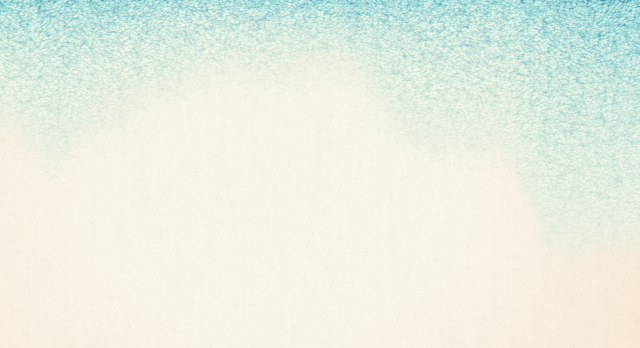
Write a Shadertoy shader that draws this background.

```glsl
// Aged cream paper with a grainy turquoise watercolour wash falling from the top.
const vec3 PAPER_CREAM = vec3(0.968, 0.957, 0.905);
const vec3 PAPER_PEACH = vec3(0.970, 0.905, 0.835);
const vec3 WASH_PALE = vec3(0.905, 0.932, 0.880);
const vec3 WASH_MID = vec3(0.770, 0.890, 0.855);
const vec3 WASH_TEAL = vec3(0.610, 0.840, 0.840);
const vec3 WASH_DEEP = vec3(0.300, 0.630, 0.750);
const vec3 GRAIN_TINT = vec3(0.20, 0.12, 0.09);
const float GRAIN_CELLS = 150.0;   // cells per canvas height
const float GRAIN_STRENGTH = 0.60;
const float TOOTH_STRENGTH = 0.020;
const float EDGE_SOFTNESS = 0.080;
const int SCRATCH_COUNT = 36;
const float SCRATCH_WIDTH = 0.0028;
const float SCRATCH_STRENGTH = 0.40;

vec2 hash2(vec2 p) {
    vec3 q = fract(p.xyx * vec3(0.1031, 0.1030, 0.0973));
    q += dot(q, q.yzx + 33.33);
    return fract((q.xx + q.yz) * q.zy);
}

// Distance to the nearest scattered point, centred near zero
float cellular(vec2 p) {
    vec2 cell = floor(p), local = fract(p);
    float nearest = 2.0;
    for (int y = -1; y <= 1; y++)
    for (int x = -1; x <= 1; x++) {
        vec2 o = vec2(x, y);
        vec2 d = o + hash2(cell + o) - local;
        nearest = min(nearest, dot(d, d));
    }
    return sqrt(nearest) - 0.48;
}

// Warped sine layers, roughly -1 to 1
float blotches(vec2 p) {
    float sum = 0.0, amplitude = 0.5;
    for (int i = 0; i < 6; i++) {
        p += 0.6 * sin(p.yx * 1.3 + float(i) * 1.7);
        sum += amplitude * sin(p.x) * cos(p.y);
        p = mat2(1.5, 1.1, -1.1, 1.5) * p + 2.3;
        amplitude *= 0.68;
    }
    return sum;
}

// Height of the lower edge of the wash
float washEdge(float x) {
    float dip = (x - 0.085) / 0.045;
    return 0.63 - 0.11 * exp(-dip * dip)
         + 0.15 * smoothstep(0.12, 0.38, x)
         - 0.21 * smoothstep(0.50, 0.69, x)
         - 0.29 * smoothstep(0.77, 0.87, x);
}

float segmentDistance(vec2 p, vec2 a, vec2 b) {
    vec2 ab = b - a;
    return length(p - a - ab * clamp(dot(p - a, ab) / dot(ab, ab), 0.0, 1.0));
}

// Thin, mostly upright pale scratches, slightly bowed
float scratches(vec2 p, float aspect) {
    float sum = 0.0;
    p.x += 0.006 * sin(p.y * 9.0);
    for (int i = 0; i < SCRATCH_COUNT; i++) {
        vec2 place = hash2(vec2(i, 7.0));
        vec2 shape = hash2(vec2(i, 23.0));
        float angle = 1.57 + 9.0 * pow(shape.x - 0.5, 3.0);
        vec2 start = place * vec2(aspect, 1.0);
        vec2 along = mix(0.02, 0.20, shape.y * shape.y) * vec2(cos(angle), sin(angle));
        float d = segmentDistance(p, start, start + along);
        sum += smoothstep(SCRATCH_WIDTH, 0.0, d) * mix(0.25, 1.0, fract(place.x * 17.0));
    }
    return min(sum, 1.0);
}

void mainImage(out vec4 fragColor, in vec2 fragCoord) {
    vec2 uv = fragCoord / iResolution.xy;
    float aspect = iResolution.x / iResolution.y;
    vec2 p = vec2(uv.x * aspect, uv.y);

    // Paper, warmer towards the sides and the lower corners
    float cloud = blotches(p * 7.0);
    vec2 fromCentre = (uv - vec2(0.45, 0.42)) * vec2(1.65, 1.15);
    float warmth = smoothstep(0.30, 1.20, length(fromCentre)) * mix(0.65, 1.05, uv.x);
    vec3 color = mix(PAPER_CREAM, PAPER_PEACH, clamp(warmth + 0.05 * cloud, 0.0, 1.0));

    // Grain in three sizes, stretched sideways, plus upright fibres
    vec2 g = p * GRAIN_CELLS + 1.5 * sin(p.yx * 23.0);
    float grain = cellular(g * vec2(0.80, 1.25))
                + 0.8 * cellular(g * vec2(0.42, 0.70) + 31.0)
                + 0.5 * cellular(g * vec2(0.17, 0.30) + 67.0);
    float fibre = cellular(p * vec2(48.0, 4.0) + 11.0);

    // Depth of the wash, from its ragged edge up to the top
    float edge = washEdge(uv.x) + 0.045 * cloud;
    float rise = uv.y - edge;
    float depth = max(rise / (1.0 - edge), 0.0);
    float side = smoothstep(0.70, 1.0, uv.x);
    float topBand = exp(-16.0 * (1.0 - uv.y));
    float tone = 0.66 * pow(depth, 1.15) + 0.20 * topBand + 0.18 * side * depth
               + (0.10 * cloud + 0.10 * fibre) * depth;
    tone += GRAIN_STRENGTH * grain * (0.08 + 0.55 * depth);

    // Pigment ramp from pale to deep
    vec3 wash = mix(WASH_PALE, WASH_MID, smoothstep(0.0, 0.58, tone));
    wash = mix(wash, WASH_TEAL, smoothstep(0.42, 0.88, tone));
    wash = mix(wash, WASH_DEEP, smoothstep(0.80, 1.35, tone));
    wash -= GRAIN_TINT * grain * (0.12 + 0.75 * min(depth, 1.0));
    float cover = smoothstep(-EDGE_SOFTNESS, EDGE_SOFTNESS, rise + 0.03 * grain);
    color = mix(color, wash, cover);

    // Paper tooth and scratches
    color -= TOOTH_STRENGTH * (grain + 0.5 * fibre) * vec3(0.7, 0.8, 1.0);
    color = mix(color, vec3(1.0, 0.99, 0.95), SCRATCH_STRENGTH * scratches(p, aspect));
    fragColor = vec4(clamp(color, 0.0, 1.0), 1.0);
}
```
